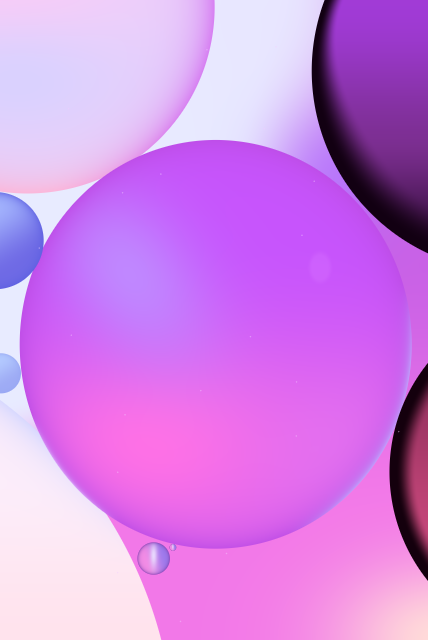
Reproduce this background procedurally as a Shadertoy shader.

```glsl
float pixel;

float disc(vec2 p, vec2 center, float radius) {
    return length(p - center) - radius;
}

float cover(float dist) {
    return clamp(0.5 - dist / pixel, 0.0, 1.0);
}

// Soft elliptical spot of light, 1 at its center
float glow(vec2 p, vec2 center, vec2 size) {
    vec2 q = (p - center) / size;
    return exp(-dot(q, q));
}

// Fades inward from the edge of a shape
float rim(float dist, float width) {
    return exp(min(dist, 0.0) / width);
}

vec2 hash2(vec2 cell) {
    return fract(sin(vec2(dot(cell, vec2(127.1, 311.7)), dot(cell, vec2(269.5, 183.3)))) * 4375.85);
}

vec3 backdrop(vec2 p) {
    vec3 col = mix(vec3(0.95, 0.47, 0.91), vec3(0.79, 0.38, 0.90), smoothstep(0.3, 0.9, p.y));
    float pale = smoothstep(0.38, 0.62, p.y + 0.35 * (0.2 - p.x)) * smoothstep(0.86, 0.52, p.x - 0.2 * (p.y - 1.0));
    col = mix(col, vec3(0.91, 0.92, 1.0), pale);
    col = mix(col, vec3(0.70, 0.44, 0.99), 0.85 * glow(p, vec2(0.79, 1.10), vec2(0.15, 0.17)));
    col = mix(col, vec3(0.91, 0.90, 1.0), 0.8 * glow(p, vec2(0.63, 1.47), vec2(0.22, 0.25)));
    return mix(col, vec3(1.0, 0.86, 0.85), glow(p, vec2(1.03, 0.0), vec2(0.25, 0.18)));
}

vec3 paleBubble(vec2 p, float d) {
    vec3 col = mix(vec3(0.90, 0.82, 0.99), vec3(0.97, 0.80, 0.97), glow(p, vec2(0.0, 1.52), vec2(0.35, 0.13)));
    col = mix(col, vec3(0.84, 0.82, 1.0), 0.8 * glow(p, vec2(0.04, 1.31), vec2(0.22, 0.12)));
    vec3 edge = mix(vec3(1.0, 0.70, 0.83), vec3(0.83, 0.44, 0.94), smoothstep(0.1, 0.48, p.x));
    return mix(col, edge, 0.85 * rim(d, 0.045));
}

vec3 violetBubble(vec2 p, float d) {
    vec3 col = mix(vec3(0.22, 0.06, 0.25), vec3(0.48, 0.18, 0.56), smoothstep(0.92, 1.18, p.y));
    col = mix(col, vec3(0.63, 0.23, 0.84), smoothstep(1.12, 1.5, p.y));
    float shade = mix(0.045, 0.018, smoothstep(1.1, 1.5, p.y));
    return mix(col, vec3(0.07, 0.0, 0.07), smoothstep(-2.4 * shade, -0.3 * shade, d));
}

vec3 roseBubble(vec2 p, float d) {
    vec3 col = mix(vec3(0.76, 0.27, 0.47), vec3(0.60, 0.20, 0.38), smoothstep(0.25, 0.6, p.y));
    return mix(col, vec3(0.08, 0.0, 0.05), smoothstep(-0.062, -0.016, d));
}

vec3 creamBubble(vec2 p, float d) {
    vec3 col = mix(vec3(1.0, 0.89, 0.93), vec3(0.99, 0.93, 0.98), smoothstep(0.0, 0.4, p.y));
    return mix(col, vec3(0.83, 0.84, 1.0), 0.9 * rim(d, 0.04) * smoothstep(0.15, 0.5, p.y));
}

vec3 blueBubble(vec2 q, float d, float radius) {
    vec3 col = mix(vec3(0.44, 0.42, 0.90), vec3(0.66, 0.73, 1.0), smoothstep(-0.8, 0.9, (q.y - 0.6 * q.x) / radius));
    return mix(col, vec3(0.36, 0.37, 0.88), 0.75 * rim(d, 0.12 * radius));
}

vec3 mainBubble(vec2 p, float d) {
    vec3 col = mix(vec3(0.88, 0.40, 0.93), vec3(0.78, 0.33, 0.99), smoothstep(0.4, 0.95, p.y));
    col = mix(col, vec3(1.0, 0.44, 0.90), glow(p, vec2(0.36, 0.46), vec2(0.28, 0.19)));
    // Slanted lavender sheen
    vec2 q = mat2(0.8, -0.6, 0.6, 0.8) * (p - vec2(0.30, 0.86));
    col = mix(col, vec3(0.75, 0.54, 1.0), 0.95 * glow(q, vec2(0.0), vec2(0.15, 0.25)));
    col = mix(col, vec3(0.90, 0.48, 0.95), 0.5 * glow(p, vec2(0.82, 0.42), vec2(0.22, 0.2)));
    col = mix(col, vec3(0.84, 0.44, 1.0), 0.4 * (1.0 - smoothstep(0.7, 1.2, length((p - vec2(0.748, 0.873)) / vec2(0.026, 0.036)))));
    col = mix(col, vec3(0.74, 0.30, 0.90), 0.85 * rim(d, 0.038));
    // Light caught along the lower edges
    vec2 dir = normalize(p - vec2(0.504, 0.693));
    float lit = smoothstep(0.7, 0.97, dot(dir, vec2(0.9, -0.436)));
    col = mix(col, vec3(0.75, 0.68, 1.0), 0.85 * lit * rim(d, 0.013));
    lit = smoothstep(0.93, 1.0, dot(dir, vec2(-0.75, -0.66)));
    return mix(col, vec3(0.88, 0.74, 1.0), 0.8 * lit * rim(d, 0.006));
}

vec3 droplet(vec2 q, float d, float radius) {
    vec2 s = q / radius;
    vec3 col = mix(vec3(0.95, 0.55, 0.90), vec3(0.62, 0.48, 0.93), smoothstep(-0.6, 0.8, s.x + 0.3 * s.y));
    col = mix(col, vec3(0.92, 0.88, 1.0), 0.9 * glow(s, vec2(0.0, 0.2), vec2(0.22, 0.8)));
    return mix(col, vec3(0.48, 0.24, 0.68), 0.8 * rim(d, 0.1 * radius));
}

void mainImage(out vec4 fragColor, in vec2 fragCoord) {
    vec2 p = fragCoord / iResolution.xy * vec2(1.0, 1.5);
    pixel = 1.5 / iResolution.y;
    vec3 col = backdrop(p);

    // Large outer bubbles
    float d = disc(p, vec2(0.064, 1.484), 0.4375);
    col = mix(col, paleBubble(p, d), cover(d));
    d = disc(p, vec2(1.201, 1.334), 0.4727);
    col = mix(col, violetBubble(p, d), cover(d));
    d = disc(p, vec2(-0.611, -0.254), 1.02);
    col = mix(col, creamBubble(p, d), cover(d));

    // Central bubble, slightly taller than wide
    d = (length((p - vec2(0.504, 0.693)) / vec2(0.458, 0.479)) - 1.0) * 0.468;
    col = mix(col, mainBubble(p, d), cover(d));
    d = disc(p, vec2(1.318, 0.394), 0.408);
    col = mix(col, roseBubble(p, d), cover(d));

    // Small bubbles: xy is the center, z the radius
    vec3 small[4] = vec3[4](vec3(-0.012, 0.936, 0.114), vec3(0.002, 0.625, 0.047),
                            vec3(0.359, 0.191, 0.038), vec3(0.404, 0.217, 0.008));
    for (int i = 0; i < 4; i++) {
        vec2 q = p - small[i].xy;
        d = length(q) - small[i].z;
        vec3 tint = i < 2 ? blueBubble(q, d, small[i].z) : droplet(q, d, small[i].z);
        if (i == 1) tint = mix(tint, vec3(0.74, 0.84, 1.0), 0.6);
        col = mix(col, tint, cover(d));
    }

    // Sparse dust, at most one speck per cell
    vec2 cell = floor(p * 9.0);
    vec2 spot = hash2(cell);
    float speck = cover(disc(p, (cell + 0.15 + 0.7 * spot) / 9.0, 0.0016));
    col = mix(col, vec3(0.95, 0.80, 1.0), 0.45 * speck * step(0.85, hash2(cell + 31.0).x));

    fragColor = vec4(col, 1.0);
}
```
